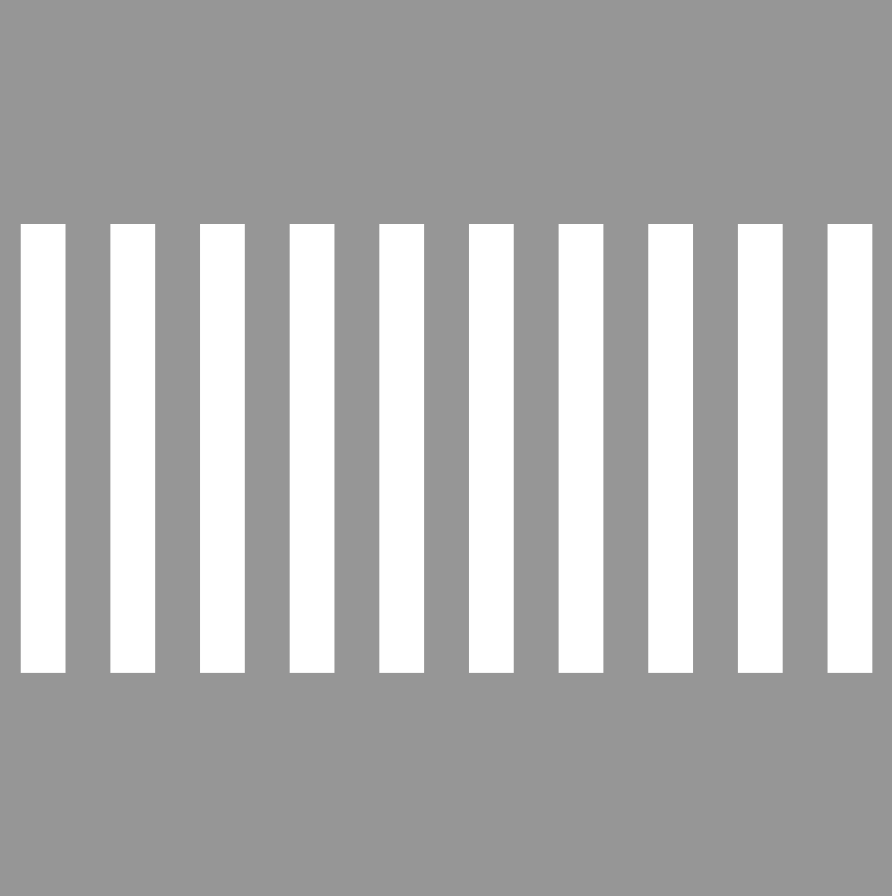
Give the GLSL for this pattern, as a Shadertoy shader.

```glsl
const vec3 GROUND = vec3(0.588);
const vec3 STRIPE = vec3(1.0);
const float STRIPE_COUNT = 10.0;
const float STRIPE_PERIOD = 0.1005;   // fraction of canvas width
const float STRIPE_WIDTH = 0.0502;    // fraction of canvas width
const float ROW_CENTER = 0.5006;      // fraction of canvas width
const float STRIPE_BOTTOM = 0.2490;   // fraction of canvas height
const float STRIPE_TOP = 0.7500;      // fraction of canvas height

// Antialiased coverage of the inside of a signed distance
float coverage(float dist, float pixel) {
    return clamp(0.5 - dist / pixel, 0.0, 1.0);
}

// Signed distance to the nearest stripe's vertical sides
float stripeDistance(float x) {
    float slot = (x - ROW_CENTER) / STRIPE_PERIOD + 0.5 * STRIPE_COUNT;
    float index = clamp(floor(slot), 0.0, STRIPE_COUNT - 1.0);
    float offset = (slot - index - 0.5) * STRIPE_PERIOD;
    return abs(offset) - 0.5 * STRIPE_WIDTH;
}

// Signed distance to the horizontal band that holds the stripes
float bandDistance(float y) {
    float middle = 0.5 * (STRIPE_BOTTOM + STRIPE_TOP);
    return abs(y - middle) - 0.5 * (STRIPE_TOP - STRIPE_BOTTOM);
}

void mainImage(out vec4 fragColor, in vec2 fragCoord) {
    vec2 uv = fragCoord / iResolution.xy;
    vec2 pixel = 1.0 / iResolution.xy;

    // Stripes clipped to the band
    float mask = coverage(stripeDistance(uv.x), pixel.x)
               * coverage(bandDistance(uv.y), pixel.y);

    fragColor = vec4(mix(GROUND, STRIPE, mask), 1.0);
}
```
